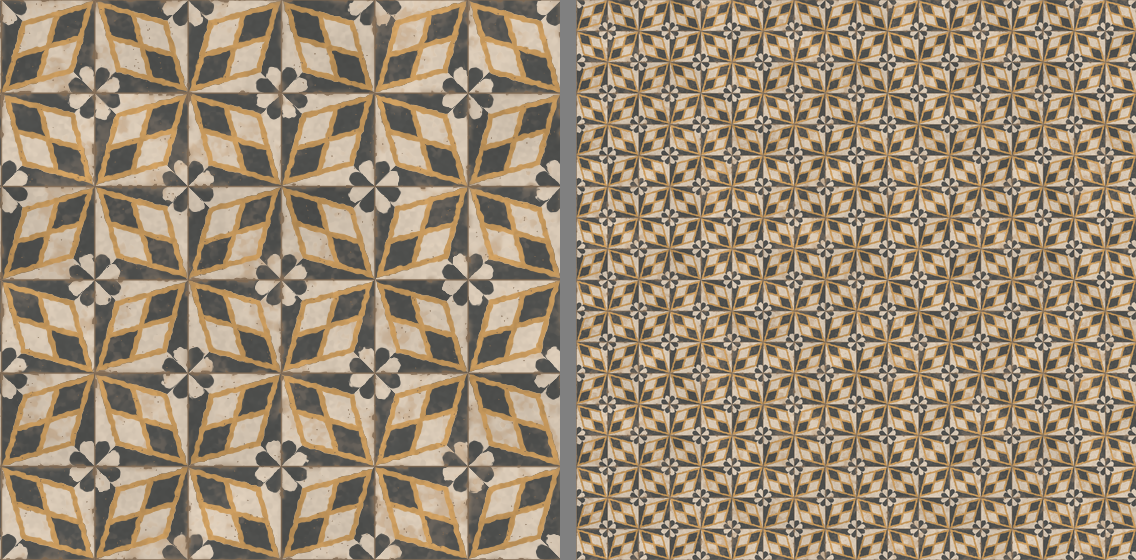
Left: one tile. Right: repeated 3 by 3.
Reproduce this pattern procedurally as a three.js fragment shader.

```glsl
varying vec2 vUv;

const float TILES = 6.0;
const vec2 GRID_SHIFT = vec2(0.0026, 0.0003);
const float SOFT = 0.008;            // edge softness, in tiles
const vec2 RHOMB = vec2(0.69, 0.39); // half diagonals
const float BAND = 0.056;            // ochre line width
const float PETAL_REACH = 0.210;
const float PETAL_RADIUS = 0.081;
const float GROUT_HALF = 0.008;
const float WOBBLE = 0.004;
const float TONE_SPREAD = 0.07;

const vec3 CREAM = vec3(0.835, 0.775, 0.700);
const vec3 STAIN = vec3(0.740, 0.640, 0.530);
const vec3 CHARCOAL = vec3(0.305, 0.308, 0.300);
const vec3 WORN = vec3(0.440, 0.400, 0.360);
const vec3 OCHRE = vec3(0.760, 0.585, 0.355);
const vec3 GROUT = vec3(0.500, 0.410, 0.320);
const float TAU = 6.2831853;

vec2 hash2(vec2 p) {
  vec2 h = vec2(dot(p, vec2(127.1, 311.7)), dot(p, vec2(269.5, 183.3)));
  return fract(sin(h) * 43758.55);
}

// Wrapping cellular noise: nearest distance, nearest random, blended random
vec3 cells(vec2 uv, float count) {
  vec2 g = uv * count;
  vec2 base = floor(g);
  vec2 nearest = vec2(9.0, 0.0);
  vec2 blend = vec2(0.0);
  for (int j = -1; j <= 1; j++) {
    for (int i = -1; i <= 1; i++) {
      vec2 cell = base + vec2(float(i), float(j));
      vec2 id = mod(cell, count);
      float value = hash2(id + 71.3).x;
      float d = length(cell + hash2(id + 3.7) - g);
      if (d < nearest.x) nearest = vec2(d, value);
      float weight = exp(-5.0 * d * d);
      blend += weight * vec2(value, 1.0);
    }
  }
  return vec3(nearest, blend.x / blend.y);
}

float fill(float d) {
  return 1.0 - smoothstep(-SOFT, SOFT, d);
}

// Hand-drawn waver from layered sines with whole-number frequencies
vec2 waver(vec2 uv) {
  vec2 a = TAU * uv.yx;
  return sin(a * 31.0 + 2.0 * sin(a.yx * 17.0))
       + 0.6 * sin(a * 73.0 + 2.0 * sin(a.yx * 43.0));
}

// Eight-petal flower, folded to one teardrop; c is measured from its centre
float petal(vec2 c) {
  vec2 axis = vec2(cos(TAU / 16.0), sin(TAU / 16.0));
  c = vec2(max(c.x, c.y), min(c.x, c.y));
  float tip = length(c - axis * PETAL_REACH) - PETAL_RADIUS;
  float wedge = dot(c, axis) - PETAL_REACH * axis.x * axis.x;
  return min(tip, wedge);
}

void main() {
  vec2 uv = vUv - GRID_SHIFT;
  vec2 id = mod(floor(uv * TILES), TILES);
  vec2 p = fract(uv * TILES) - 0.5;
  vec2 rnd = hash2(id + 11.0);
  vec2 shift = hash2(id + 29.0) - 0.5;

  float broad = cells(uv, 14.0).z;
  float medium = cells(uv, 47.0).z;
  float fine = cells(uv, 140.0).z;
  vec3 grain = cells(uv, 190.0);
  float mottle = 0.4 * broad + 0.35 * medium + 0.25 * fine;

  // Alternate tiles take a quarter turn
  vec2 q = p + WOBBLE * waver(uv);
  if (mod(id.x + id.y, 2.0) < 0.5) q = vec2(q.y, -q.x);

  // Four ground triangles, inverted inside the petals
  float dark = fill(abs(q.y) - abs(q.x));
  float ragged = (fine - 0.5) * mix(0.008, 0.035, dark);
  float flower = fill(petal(0.5 - abs(q)) + ragged) * step(q.x * q.y, 0.0);
  dark = mix(dark, 1.0 - dark, flower);

  // Rhombus split into four cells by ochre bands
  vec2 r = q + 0.014 * shift;
  vec2 k = abs(vec2(r.x + r.y, r.x - r.y)) * 0.70711
         / (RHOMB * (1.0 + 0.03 * (rnd.yx - 0.5)));
  float slope = length(1.0 / RHOMB);
  float rough = (fine - 0.5) * 0.010;
  float outline = (k.x + k.y - 1.0) / slope + rough;
  float crossing = abs(k.x - k.y) / slope - 0.5 * BAND + rough;
  float inside = fill(outline);
  float band = inside * max(fill(-outline - BAND), fill(crossing));
  dark = mix(dark, step(k.y, k.x), inside);

  // Glaze colours with stains and rubbed patches
  float stain = smoothstep(0.53, 0.80, mottle + 0.12 * (rnd.y - 0.5));
  float rub = smoothstep(0.50, 0.80, mottle + 0.10 * (rnd.x - 0.5));
  vec3 cream = mix(CREAM, STAIN, 0.8 * stain);
  vec3 charcoal = mix(CHARCOAL, WORN, 0.6 * rub);
  vec3 color = mix(cream, charcoal, dark);
  color = mix(color, OCHRE * (0.94 + 0.12 * mottle), band);
  color *= 1.0 + TONE_SPREAD * (rnd.x - 0.5) + 0.07 * (fine - 0.5)
         + 0.06 * (broad - 0.5);

  // Pits and flakes
  float pit = step(0.94, grain.y) * (1.0 - smoothstep(0.15, 0.40, grain.x));
  color = mix(color, GROUT, 0.55 * pit * smoothstep(0.40, 0.60, medium));

  // Grimy borders and chipped grout
  float edge = 0.5 - max(abs(p.x), abs(p.y));
  float grime = (1.0 - smoothstep(0.0, 0.07, edge)) * smoothstep(0.3, 0.8, medium);
  color = mix(color, STAIN * 0.85, 0.45 * grime);
  float chip = 0.022 * smoothstep(0.55, 0.85, 0.5 * (medium + fine));
  color = mix(color, GROUT, 0.85 * fill(edge - GROUT_HALF - chip));

  gl_FragColor = vec4(color, 1.0);
}
```
